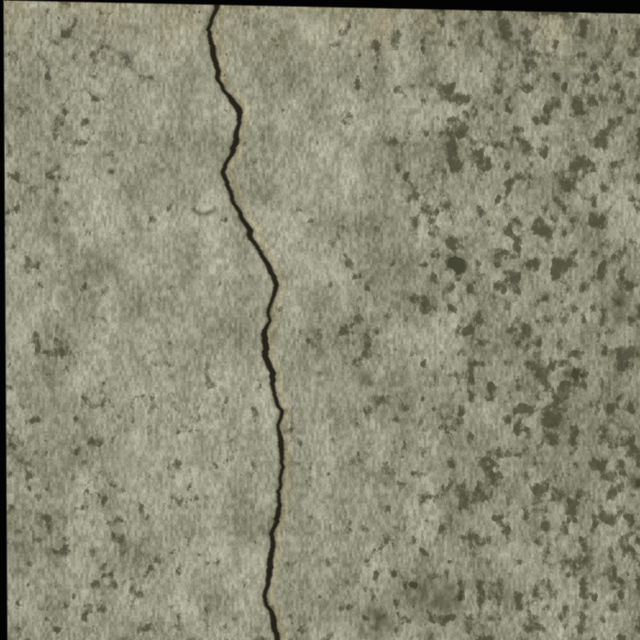
This texture is drawn by a Shadertoy shader. Its source:

```glsl
// Weathered concrete slab with one long jagged crack and black borders.
// Layered value noise gives tone, grain and stains; the crack is a
// noise-warped polyline, and a few larger blemishes are soft ellipses.

#define BASE_COLOR vec3(0.592, 0.592, 0.512)
#define STAIN_COLOR vec3(0.25, 0.25, 0.185)
#define CRACK_COLOR vec3(0.11, 0.10, 0.07)
#define BORDER_COLOR vec3(0.012)
#define GRAIN_AMOUNT 0.15
#define MOTTLE_AMOUNT 0.24
#define STAIN_AMOUNT 0.72
#define CRACK_WIDTH 0.0030
#define CRACK_JITTER 0.013

float hash(vec2 cell) {
    uvec2 q = uvec2(ivec2(cell)) * uvec2(1597334673u, 3812015801u);
    uint n = (q.x ^ q.y) * 1597334673u;
    n = (n ^ (n >> 15)) * 2246822519u;
    return float((n ^ (n >> 13)) >> 8) / 16777216.0;
}

float noise(vec2 p) {
    vec2 i = floor(p), f = fract(p);
    f = f * f * (3.0 - 2.0 * f);
    float low = mix(hash(i), hash(i + vec2(1, 0)), f.x);
    float high = mix(hash(i + vec2(0, 1)), hash(i + vec2(1, 1)), f.x);
    return mix(low, high, f.y);
}

float fbm(vec2 p) {
    float sum = 0.0, amp = 0.533;
    for (int i = 0; i < 4; i++) {
        sum += amp * noise(p);
        p = mat2(1.6, 1.2, -1.2, 1.6) * p + 17.3;
        amp *= 0.5;
    }
    return sum;
}

// Distance to the crack in x, signed horizontal side in y
vec2 crackField(vec2 p) {
    const vec2 path[17] = vec2[17](
        vec2(.341, 1.0), vec2(.328, .954), vec2(.334, .909), vec2(.349, .859),
        vec2(.372, .824), vec2(.369, .781), vec2(.349, .730), vec2(.378, .659),
        vec2(.408, .603), vec2(.431, .555), vec2(.418, .503), vec2(.415, .453),
        vec2(.437, .358), vec2(.441, .271), vec2(.427, .167), vec2(.417, .062),
        vec2(.434, -.01));
    p.x += CRACK_JITTER * (fbm(vec2(p.y * 48.0, 3.0)) - 0.5);
    vec2 best = vec2(1.0, 0.0);
    for (int i = 0; i < 16; i++) {
        vec2 a = path[i], ab = path[i + 1] - a, ap = p - a;
        vec2 away = ap - ab * clamp(dot(ap, ab) / dot(ab, ab), 0.0, 1.0);
        float d = length(away);
        if (d < best.x) best = vec2(d, away.x);
    }
    return best;
}

float blot(vec2 p, vec2 center, vec2 radius) {
    vec2 q = (p - center) / radius;
    return exp(-dot(q, q));
}

// How readily stains form: sparse by the crack, heavy to the right
float stainDensity(vec2 p) {
    float d = 0.25 + 0.65 * smoothstep(0.46, 0.82, p.x);
    d += 0.22 * smoothstep(0.25, 0.04, p.x);
    d -= 0.35 * blot(p, vec2(0.43, 0.75), vec2(0.09, 0.4));
    d -= 0.28 * blot(p, vec2(0.25, 0.62), vec2(0.11, 0.3));
    d += 0.5 * blot(p, vec2(0.10, 0.89), vec2(0.05, 0.06));
    d += 0.6 * blot(p, vec2(0.71, 0.595), vec2(0.035));
    d += 0.4 * blot(p, vec2(0.53, 0.48), vec2(0.04, 0.06));
    d += 0.25 * blot(p, vec2(0.88, 0.42), vec2(0.15, 0.16));
    d += 0.3 * blot(p, vec2(0.19, 0.10), vec2(0.06, 0.2));
    return d + 0.75 * (fbm(p * vec2(11.0, 9.0) + 40.0) - 0.5);
}

float blemishes(vec2 p) {
    float b = 0.75 * blot(p, vec2(0.571, 0.407), vec2(0.011, 0.013));
    b += 0.8 * blot(p, vec2(0.968, 0.518), vec2(0.009, 0.022));
    b += 1.1 * blot(p, vec2(0.994, 0.247), vec2(0.010, 0.011));
    b += 0.7 * blot(p, vec2(0.891, 0.415), vec2(0.015, 0.009));
    b += 0.9 * blot(p, vec2(0.713, 0.588), vec2(0.010, 0.013));
    b += 0.7 * blot(p, vec2(0.174, 0.732), vec2(0.006, 0.004));
    b += 0.5 * blot(p, vec2(0.67, 0.07), vec2(0.05, 0.03));
    b += 0.5 * blot(p, vec2(0.59, 0.03), vec2(0.03, 0.025));
    return b * (0.45 + 1.1 * noise(p * 110.0));
}

void mainImage(out vec4 fragColor, in vec2 fragCoord) {
    vec2 p = fragCoord / iResolution.xy;
    float aa = 1.0 / iResolution.y;

    // Broad mottling and vertically stretched grain
    float mottle = fbm(p * vec2(24.0, 17.0)) - 0.5;
    float grain = noise(p * vec2(250.0, 120.0)) - 0.5;
    grain += 0.5 * (noise(p * vec2(390.0, 330.0) + 9.0) - 0.5);
    float density = stainDensity(p);
    vec3 color = BASE_COLOR + MOTTLE_AMOUNT * mottle + GRAIN_AMOUNT * grain;
    color -= 0.035 * clamp(density, 0.0, 1.2);
    color += vec3(0.025, 0.0, -0.03) * smoothstep(0.86, 1.0, p.y) * noise(p * 30.0);

    // Fine clustered stains and individual blemishes
    float speck = fbm(p * vec2(68.0, 58.0) + 70.0) + 0.21 * density;
    float stain = STAIN_AMOUNT * smoothstep(0.68, 0.94, speck) + blemishes(p);
    color = mix(color, STAIN_COLOR, clamp(stain, 0.0, 0.92));

    // Small chip: dark lower rim around a pale hollow
    vec2 chip = (p - vec2(0.318, 0.676)) / vec2(0.020, 0.013);
    float rim = exp(-14.0 * pow(length(chip) - 0.8, 2.0)) * smoothstep(0.5, -0.6, chip.y);
    color = mix(color, STAIN_COLOR, 0.7 * rim * (0.5 + 0.5 * noise(p * 150.0)));
    color += 0.07 * exp(-3.0 * dot(chip, chip));

    // Crack core, soft shadow and warm right lip
    vec2 crack = crackField(p);
    float width = CRACK_WIDTH * (0.45 + 0.95 * noise(vec2(p.y * 36.0, 8.0)));
    float lip = exp(-pow((crack.y - 0.009) / 0.006, 2.0));
    color += vec3(0.04, 0.015, -0.015) * lip;
    color = mix(color, STAIN_COLOR, 0.55 * exp(-pow(crack.x / 0.0055, 2.0)));
    float core = 1.0 - smoothstep(width - aa, width + aa + 0.0015, crack.x);
    color = mix(color, CRACK_COLOR, 0.88 * core);

    // Slightly tilted slab edges
    float inside = min(p.x - mix(0.011, 0.005, p.y), 1.0 - p.y - 0.021 * p.x);
    color = mix(BORDER_COLOR, color, smoothstep(-aa, aa + 0.001, inside));
    fragColor = vec4(clamp(color, 0.0, 1.0), 1.0);
}
```
